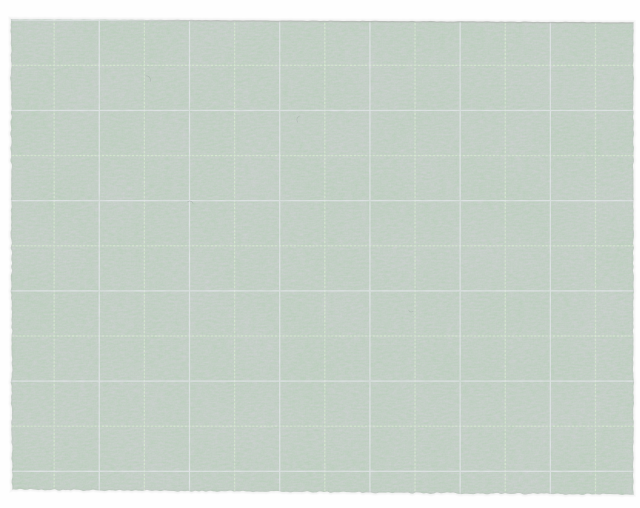
Give the GLSL for this pattern, as a Shadertoy shader.

```glsl
// Pale green squared paper with rough cut edges on a white ground.
// Solid and dashed rules alternate in both directions; stretched gradient
// noise gives the fibrous grain, and hashed arcs leave a few stray hairs.

const float PITCH = 0.0888;                  // cell size, canvas height = 1
const vec2 GRID_ORIGIN = vec2(0.1954, 0.0722); // crossing of two solid rules
const float DASHES_PER_CELL = 12.0;
const float RULE_HALF_WIDTH = 0.00125;

const vec3 GROUND = vec3(0.998);
const vec3 PAPER_GREEN = vec3(0.752, 0.822, 0.760);
const vec3 PAPER_GREY = vec3(0.784, 0.800, 0.798);
const vec3 SOLID_RULE = vec3(0.875, 0.890, 0.900);
const vec3 DASHED_RULE = vec3(0.840, 0.905, 0.815);
const vec3 EDGE_SHADE = vec3(0.700, 0.705, 0.695);

vec2 hash2(vec2 p) {
    vec3 q = fract(p.xyx * vec3(0.1031, 0.1030, 0.0973));
    q += dot(q, q.yzx + 33.33);
    return fract((q.xx + q.yz) * q.zy);
}

float cornerSlope(vec2 cell, vec2 offset) {
    float angle = 6.2832 * hash2(cell).x;
    return dot(vec2(cos(angle), sin(angle)), offset);
}

// Gradient noise, about -0.7 to 0.7
float gradientNoise(vec2 p) {
    vec2 i = floor(p), f = p - i;
    vec2 w = f * f * f * (f * (f * 6.0 - 15.0) + 10.0);
    vec2 e = vec2(1.0, 0.0);
    float low = mix(cornerSlope(i, f), cornerSlope(i + e, f - e), w.x);
    float high = mix(cornerSlope(i + e.yx, f - e.yx), cornerSlope(i + 1.0, f - 1.0), w.x);
    return mix(low, high, w.y);
}

// Antialiased fill of a signed distance that is negative inside
float cover(float d, float px) {
    return clamp(0.5 - d / px, 0.0, 1.0);
}

// Distances inside the left, bottom, right and top edges
vec4 edgeDistances(vec2 p, float aspect) {
    float t = p.x / aspect;
    vec4 d = vec4(p.x - mix(0.0235, 0.0215, p.y),
                  p.y - mix(0.0365, 0.0260, t),
                  aspect - 0.0130 - p.x,
                  mix(0.9625, 0.9560, t) - p.y);
    float roughX = gradientNoise(vec2(p.y * 95.0, 3.5));
    float roughY = gradientNoise(vec2(p.x * 95.0, 8.5));
    return d + vec4(roughX, roughY, roughX, roughY) * vec4(0.003, 0.003, 0.002, 0.001);
}

// Paper stock: mottled tint, horizontal fibres and a slanted weave
vec3 paperColour(vec2 p) {
    vec2 slanted = vec2(p.x + p.y * 0.6, p.y - p.x * 0.35);
    float fibres = gradientNoise(p * vec2(65.0, 240.0));
    float weave = gradientNoise(slanted * vec2(110.0, 210.0) + 17.0);
    float speck = gradientNoise(p * 330.0 + 41.0);
    float mottle = gradientNoise(p * 9.0 + 5.0);
    float tint = 0.40 + 0.55 * fibres + 0.55 * weave + 0.25 * mottle;
    float light = 0.014 * fibres + 0.016 * speck + 0.012 * weave + 0.006 * mottle;
    return mix(PAPER_GREEN, PAPER_GREY, clamp(tint, 0.0, 1.0)) + light;
}

// Rules across one axis: x = solid coverage, y = dashed coverage
vec2 rules(float across, float along, float px) {
    float u = across / PITCH;
    float index = floor(u + 0.5);
    float line = cover(abs(u - index) * PITCH - RULE_HALF_WIDTH, px);
    float odd = mod(index, 2.0);
    float wave = cos(6.2832 * along / PITCH * DASHES_PER_CELL);
    float dash = mix(0.25, 1.0, smoothstep(-0.6, 0.5, wave));
    return line * vec2(1.0 - odd, odd * dash);
}

// Short curved hairs lying at hashed places
float strayHairs(vec2 p, float aspect, float px) {
    float ink = 0.0;
    for (int i = 0; i < 4; i++) {
        vec2 seed = hash2(vec2(float(i) + 3.0, 12.0));
        vec2 q = p - mix(vec2(0.2), vec2(aspect - 0.2, 0.85), seed);
        float radius = mix(0.004, 0.008, seed.y);
        float arc = abs(length(q) - radius) - 0.0006;
        float angle = 6.2832 * seed.x;
        float facing = dot(q, vec2(cos(angle), sin(angle)));
        ink = max(ink, cover(arc, px) * smoothstep(0.2, 0.7, facing / radius));
    }
    return ink;
}

void mainImage(out vec4 fragColor, in vec2 fragCoord) {
    float px = 1.0 / iResolution.y;
    float aspect = iResolution.x * px;
    vec2 p = fragCoord * px;

    // Sheet and its rules, worn unevenly along their length
    vec3 sheet = paperColour(p);
    vec2 g = p - GRID_ORIGIN;
    vec2 lines = max(rules(g.x, g.y, px), rules(g.y, g.x, px));
    float wear = 0.82 + 0.35 * gradientNoise(p * 60.0 + 71.0);
    sheet = mix(sheet, DASHED_RULE, lines.y * wear);
    sheet = mix(sheet, SOLID_RULE, lines.x * wear);
    sheet = mix(sheet, vec3(0.62, 0.65, 0.64), 0.55 * strayHairs(p, aspect, px));

    // Cut edges: dark rim along the top, faint elsewhere
    vec4 d = edgeDistances(p, aspect);
    float topRim = smoothstep(0.0045, 0.0, d.w) * smoothstep(0.15, 0.45, p.x);
    float otherRim = smoothstep(0.005, 0.0, min(d.x, min(d.y, d.z)));
    sheet = mix(sheet, EDGE_SHADE, max(0.8 * topRim, 0.2 * otherRim));

    float inside = min(min(d.x, d.y), min(d.z, d.w));
    vec3 ground = GROUND - 0.05 * smoothstep(-0.007, 0.0, inside);
    fragColor = vec4(mix(ground, sheet, cover(-inside, px)), 1.0);
}
```
